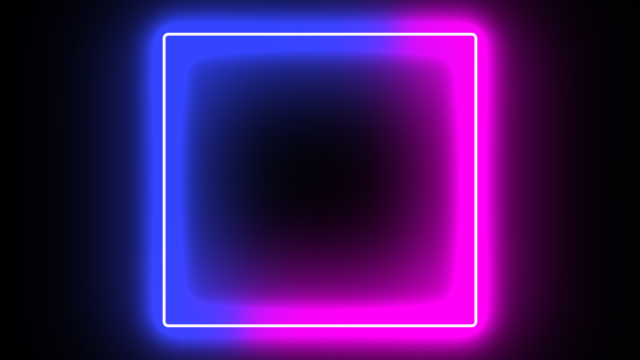
Write a WebGL 2 fragment shader that draws this background.

```glsl
#version 300 es
precision highp float;

uniform vec2 u_resolution;
out vec4 outColor;

// Lengths are fractions of the canvas height, measured from its centre.
const vec2 FRAME_HALF = vec2(0.433, 0.405);
const float CORNER_RADIUS = 0.012;
const float TUBE_HALF_WIDTH = 0.0032;
const float TUBE_SOFTNESS = 0.0045;
const float COLOUR_SPLIT = 0.215;

const float HALO_WIDTH = 0.060;
const float HALO_GAIN = 0.72;
const float HAZE_WIDTH = 0.200;
const float HAZE_GAIN = 0.60;
const float OUTER_HAZE = 0.68;

const vec3 BACKDROP = vec3(0.003, 0.002, 0.008);
const vec3 BLUE = vec3(0.20, 0.27, 1.00);
const vec3 MAGENTA = vec3(1.00, 0.00, 0.96);
const vec3 TUBE_WHITE = vec3(0.98, 0.96, 1.00);

float roundedBox(vec2 p, vec2 halfSize, float radius) {
    vec2 q = abs(p) - halfSize + radius;
    return length(max(q, 0.0)) + min(max(q.x, q.y), 0.0) - radius;
}

// Gaussian blur of a straight segment: bell across it, soft ends along it.
float segmentGlow(float across, float along, float start, float end, float width) {
    float bell = exp(-across * across / (width * width));
    vec2 ends = tanh(clamp(1.2 * (along - vec2(start, end)) / width, -9.0, 9.0));
    return bell * 0.5 * (ends.x - ends.y);
}

// Light of the blue half; turning the frame half a turn gives the other half.
float halfFrameGlow(vec2 p, float width) {
    vec2 h = FRAME_HALF;
    return segmentGlow(p.x + h.x, p.y, -h.y, h.y, width)
         + segmentGlow(p.y - h.y, p.x, -h.x, COLOUR_SPLIT, width)
         + segmentGlow(p.y + h.y, p.x, -h.x, -COLOUR_SPLIT, width);
}

void main() {
    vec2 p = (gl_FragCoord.xy - 0.5 * u_resolution) / u_resolution.y;
    float pixel = 1.0 / u_resolution.y;
    float edge = roundedBox(p, FRAME_HALF, CORNER_RADIUS);

    // Tight halo and broad haze, as blue and magenta amounts
    vec2 halo = vec2(halfFrameGlow(p, HALO_WIDTH), halfFrameGlow(-p, HALO_WIDTH));
    vec2 haze = vec2(halfFrameGlow(p, HAZE_WIDTH), halfFrameGlow(-p, HAZE_WIDTH));
    float hazeGain = HAZE_GAIN * mix(1.0, OUTER_HAZE, smoothstep(-0.02, 0.04, edge));
    vec2 light = HALO_GAIN * halo + hazeGain * haze;

    // Limit the total so that bright areas keep their hue
    light /= max(1.0, light.x + light.y);
    vec3 colour = BACKDROP + BLUE * light.x + MAGENTA * light.y;

    // White tube with smooth edges
    float softness = max(TUBE_SOFTNESS, pixel);
    float tube = 1.0 - smoothstep(0.0, softness, abs(edge) - TUBE_HALF_WIDTH + 0.5 * pixel);
    colour = mix(colour, TUBE_WHITE, tube);

    outColor = vec4(colour, 1.0);
}
```
